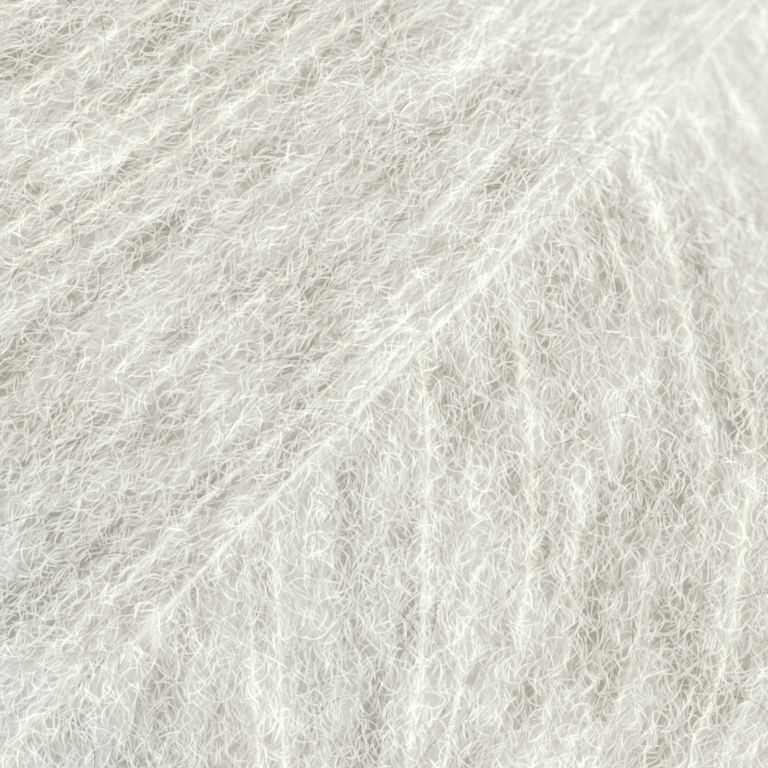
A WebGL 2 fragment shader for this texture:

```glsl
#version 300 es
precision highp float;

#define STRANDS 17.0
#define CORE_WIDTH 0.0027
#define HALO_WIDTH 0.0110
#define HAIR_LAYERS 12
#define HAIR_CELLS 42.0
#define HAIR_WIDTH 0.0010
#define HAIR_OPACITY 0.62
#define HAIR_SPREAD 1.5
#define HAIR_CONTRAST 1.45
#define GAP_DEPTH 0.55
#define BASE_TONE 0.64

uniform vec2 u_resolution;
out vec4 fragColor;

const vec3 DEEP = vec3(0.72, 0.71, 0.66);
const vec3 SHADE = vec3(0.81, 0.80, 0.76);
const vec3 WOOL = vec3(0.86, 0.855, 0.82);
const vec3 LIGHT = vec3(0.91, 0.91, 0.875);

vec3 hash3(vec3 p) {
    p = fract(p * vec3(0.1031, 0.1030, 0.0973));
    p += dot(p, p.yxz + 33.33);
    return fract((p.xxy + p.yxx) * p.zyx);
}

float noise(vec2 p) {
    vec2 i = floor(p), f = fract(p);
    f = f * f * (3.0 - 2.0 * f);
    float a = hash3(vec3(i, 1.0)).x, b = hash3(vec3(i + vec2(1, 0), 1.0)).x;
    float c = hash3(vec3(i + vec2(0, 1), 1.0)).x, d = hash3(vec3(i + 1.0, 1.0)).x;
    return mix(mix(a, b, f.x), mix(c, d, f.x), f.y);
}

// Strand labels: a diagonal fan above the seam, bowed verticals below it
float fanLabel(vec2 p) { return (p.y - p.x) / (1.0 - 0.45 * min(p.x, 1.5)); }
float bowAmount(float x) { return 0.55 * smoothstep(0.3, 0.9, x); }
float bowLabel(vec2 p) { return p.x + bowAmount(p.x) * (p.y - 0.38) * (p.y - 0.38); }

float flowAngle(vec2 p) {
    if (p.y > p.x) return atan(1.0 - 0.45 * fanLabel(p));
    return atan(1.0, -2.0 * bowAmount(p.x) * (p.y - 0.38));
}

// Soft halo in x, bright twisted core in y
vec2 strands(float label, float along, float seed) {
    float x = label * STRANDS + 0.5 * (noise(vec2(along * 7.0, label * 6.0) + seed) - 0.5);
    vec2 sum = vec2(0.0);
    for (int k = -1; k <= 1; k++) {
        float id = floor(x) + float(k);
        vec3 h = hash3(vec3(id, seed, 7.0));
        float d = (x - id - 0.2 - 0.6 * h.x) / STRANDS;
        float fade = smoothstep(0.3, 0.75, noise(vec2(along * 3.5 + h.y * 40.0, id * 3.7 + seed)));
        float twist = 0.8 + 0.2 * sin(along * 260.0 + d * 700.0);
        float halo = exp(-d * d / (HALO_WIDTH * HALO_WIDTH)) * (0.35 + 0.65 * fade);
        float core = exp(-d * d / (CORE_WIDTH * CORE_WIDTH)) * fade * twist * (0.35 + 0.65 * h.z);
        sum = max(sum, vec2(halo, core));
    }
    return sum;
}

// One layer of curved hairs: coverage in x, random tone in y
vec2 hairLayer(vec2 p, float cells, float width, float seed, float px) {
    vec2 shift = hash3(vec3(seed, 3.0, 5.0)).xy * 9.0;
    vec2 q = p * cells + shift, home = floor(q), best = vec2(0.0);
    for (int j = -1; j <= 1; j++)
    for (int i = -1; i <= 1; i++) {
        vec2 cell = home + vec2(i, j);
        vec3 place = hash3(vec3(cell, seed)), form = hash3(vec3(cell, seed + 31.0));
        vec2 centre = cell + place.xy;
        float angle = flowAngle((centre - shift) / cells) + (form.x + form.y - 1.0) * HAIR_SPREAD;
        vec2 dir = vec2(cos(angle), sin(angle)), r = q - centre;
        vec2 l = vec2(dot(r, dir), dot(r, vec2(-dir.y, dir.x)));
        float bend = (form.z - 0.5) * 1.5;
        float d = abs(l.y - bend * l.x * l.x) / sqrt(1.0 + 4.0 * bend * bend * l.x * l.x) / cells;
        float cover = 1.0 - smoothstep(max(width - px, 0.0), width + px, d);
        cover *= 1.0 - smoothstep(0.4, 0.8, abs(l.x));
        if (cover > best.x) best = vec2(cover, place.z);
    }
    return best;
}

vec3 woolColor(float t) {
    vec3 c = mix(DEEP, SHADE, clamp(t * 3.0, -0.8, 1.0));
    c = mix(c, WOOL, clamp(t * 3.0 - 1.0, 0.0, 1.0));
    c = mix(c, LIGHT, clamp(t * 3.0 - 2.0, 0.0, 1.0));
    return c + 0.17 * clamp(t - 1.0, 0.0, 0.45);
}

void main() {
    vec2 p = gl_FragCoord.xy / u_resolution.y;
    float px = 1.0 / u_resolution.y;
    float soft = smoothstep(1.4, 1.9, p.x + p.y);

    // Strands on both sides and the seam between them
    float seam = p.y - p.x + 0.03 * (noise(p * 6.0) - 0.5);
    float along = (p.x + p.y) * 0.7;
    vec2 yarn = mix(strands(bowLabel(p), p.y, 11.0), strands(fanLabel(p), along, 47.0),
                    smoothstep(-0.015, 0.015, seam));
    float seamFade = smoothstep(0.1, 0.4, along) * (1.0 - smoothstep(0.9, 1.15, along));
    float seamCore = exp(-seam * seam / 0.00002) * seamFade * (0.5 + 0.5 * noise(vec2(along * 9.0, 2.0)));
    yarn = max(yarn, vec2(exp(-seam * seam / 0.0008) * 0.7, seamCore));

    // Broad light and shade, with clumps and gaps drawn out along the flow
    vec2 grain = p.y > p.x ? vec2(along, fanLabel(p)) : vec2(p.y, bowLabel(p) + 5.0);
    float cloud = noise(p * 5.0 + 3.0) * 0.55 + noise(p * 13.0) * 0.45 - 0.5;
    float clump = noise(grain * vec2(11.0, 24.0)) - 0.5;
    float gaps = noise(grain * vec2(55.0, 110.0) + 4.0 * noise(p * 40.0)) - 0.5;
    float lift = BASE_TONE + 0.42 * cloud + (1.0 - soft) * (0.38 * clump + 0.42 * gaps);
    lift += 0.30 * yarn.x + 0.08 * soft;
    float depth = GAP_DEPTH * (1.0 - soft) * (1.0 - 0.8 * clump);
    float tone = lift - depth;

    // Hairs from back to front, yarn cores near the top
    for (int i = 0; i < HAIR_LAYERS; i++) {
        if (i == HAIR_LAYERS - 2) tone = mix(tone, 1.45, yarn.y * (0.95 - 0.5 * soft));
        vec2 hair = hairLayer(p, HAIR_CELLS, HAIR_WIDTH + 0.003 * soft, float(i) * 2.0 + 1.0, px);
        float opacity = HAIR_OPACITY * (1.0 - 0.7 * soft);
        tone = mix(tone, lift + (hair.y - 0.37) * HAIR_CONTRAST, hair.x * opacity);
    }

    // Dark strays, gathered near the upper seam
    vec2 stray = hairLayer(p, 15.0, 0.0006, 77.0, px), knot = p - vec2(0.71, 0.75);
    tone -= 0.4 * stray.x * step(0.7 - 0.6 * exp(-dot(knot, knot) * 90.0), stray.y) * (1.0 - 0.6 * soft);

    // Cool lower left, warm strands
    float cool = (1.0 - smoothstep(0.2, 0.8, length(p))) * noise(p * 6.0 + 20.0);
    vec3 color = woolColor(tone) + cool * vec3(-0.006, 0.002, 0.016);
    fragColor = vec4(color + yarn.x * vec3(0.004, 0.003, -0.006), 1.0);
}
```
